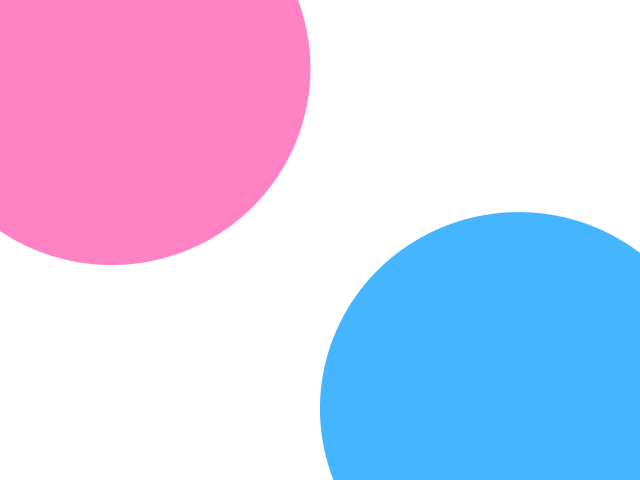
This background is drawn by a Shadertoy shader. Its source:

```glsl
// Two large flat discs, pink at the upper left and blue at the lower right,
// run off a white canvas. Each is a slightly wide ellipse, drawn from an
// approximate signed distance and smoothed over one pixel.

// Coverage of an ellipse, from 0 outside to 1 inside
float discMask(vec2 p, vec2 center, float pixel) {
    vec2 radii = vec2(0.4141, 0.4097);
    vec2 q = (p - center) / radii;
    float distanceToEdge = (length(q) - 1.0) * radii.y;
    return clamp(0.5 - distanceToEdge / pixel, 0.0, 1.0);
}

void mainImage(out vec4 fragColor, in vec2 fragCoord) {
    // Canvas height is one unit
    float pixel = 1.0 / iResolution.y;
    vec2 p = fragCoord * pixel;

    // White ground with the two discs laid over it
    vec3 color = vec3(1.0);
    color = mix(color, vec3(1.0, 0.51, 0.767), discMask(p, vec2(0.2326, 0.8576), pixel));
    color = mix(color, vec3(0.27, 0.708, 1.0), discMask(p, vec2(1.0807, 0.1484), pixel));

    fragColor = vec4(color, 1.0);
}
```
